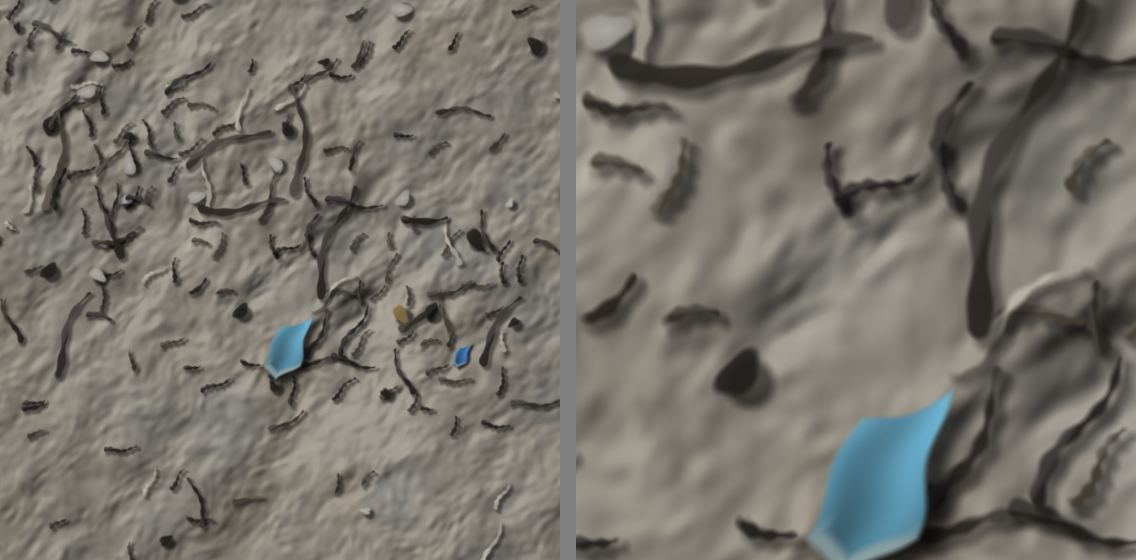
Left, the full canvas; right, a detail of the centre.
Reproduce this texture procedurally as a three.js fragment shader.

```glsl
// Trodden sandy ground strewn with twigs, pits, shell chips and two blue shards.
// Sand is an embossed height field of cellular mounds, lit from the upper left;
// debris is scattered on jittered grids, thickest along a diagonal band.
varying vec2 vUv;

float hash(vec2 p) {
  vec3 q = fract(p.xyx * 0.1031);
  q += dot(q, q.yzx + 33.33);
  return fract((q.x + q.y) * q.z);
}

vec2 hash2(vec2 p) {
  return vec2(hash(p + 17.0), hash(p + 59.0));
}

mat2 turn(float a) {
  return mat2(cos(a), -sin(a), sin(a), cos(a));
}

// Cellular noise: one smooth hump or dent per cell
float mounds(vec2 p) {
  float sum = 0.0;
  for (float y = -1.0; y <= 1.0; y++)
    for (float x = -1.0; x <= 1.0; x++) {
      vec2 id = floor(p) + vec2(x, y);
      vec2 d = p - id - hash2(id);
      float w = max(0.0, 1.0 - dot(d, d));
      sum += (2.0 * hash(id + 71.0) - 1.0) * w * w * w;
    }
  return sum;
}

// Sand relief, stretched along the rising diagonal
float relief(vec2 p) {
  p += 0.006 * sin(p.yx * vec2(41.0, 33.0) + 2.0 * sin(p * 19.0));
  vec2 q = turn(0.85) * p + 5.0;
  q.x *= 0.7;
  float h = 0.0, freq = 10.0;
  for (int i = 0; i < 4; i++) {
    h += mounds(q * freq) / freq;
    q = turn(0.25) * q + 3.7;
    freq *= 2.0;
  }
  return h;
}

// Debris density: a band from the upper left to right of centre
float clutter(vec2 p) {
  vec2 a = vec2(0.1, 0.85), b = vec2(0.68, 0.48) - a;
  vec2 d = p - a - b * clamp(dot(p - a, b) / dot(b, b), 0.0, 1.0);
  return 0.16 + 0.84 * exp(-22.0 * dot(d, d));
}

// Signed distance to a bent, ragged, tapering stick lying along x
float stick(vec2 d, float halfLength, float width, float seed) {
  d.y += 0.07 * sin(d.x * 5.0 + seed * 40.0);
  width *= 0.8 - 0.4 * d.x / halfLength + 0.25 * sin(d.x * 23.0 + seed * 70.0);
  return length(vec2(max(abs(d.x) - halfLength, 0.0), d.y)) - width;
}

void scatterTwigs(inout vec3 col, vec2 p, float n, float chance, float width) {
  float soft = 0.0025 * n;
  for (float y = -1.0; y <= 1.0; y++)
    for (float x = -1.0; x <= 1.0; x++) {
      vec2 id = floor(p * n) + vec2(x, y);
      vec2 centre = id + 0.2 + 0.6 * hash2(id + n);
      if (hash(id + 3.0 * n) > chance * clutter(centre / n)) continue;
      float seed = hash(id + 7.0 * n), shade = hash(id + 11.0 * n);
      mat2 spin = turn(0.8 + 2.4 * (hash(id + 5.0 * n) - 0.5));
      float reach = mix(0.2, 0.65, seed);
      vec2 d = p * n - centre;
      float body = stick(spin * d, reach, width, seed);
      float shadow = stick(spin * (d - n * vec2(0.005, -0.005)), reach, width, seed);
      col *= 1.0 - 0.4 * smoothstep(-soft, 2.5 * soft, -shadow + 1.5 * soft);
      vec3 bark = mix(vec3(0.12, 0.11, 0.10), vec3(0.33, 0.30, 0.25), shade * shade);
      if (shade > 0.88) bark = vec3(0.63, 0.61, 0.56);
      bark += 0.1 * smoothstep(0.0, width, (spin * d).y);
      col = mix(col, bark, 0.92 * smoothstep(-soft, soft, -body));
    }
}

// Lumpy round bits: dark pits, pale shell chips and ochre crumbs
void scatterBits(inout vec3 col, vec2 p, float n, float chance) {
  float soft = 0.003 * n;
  for (float y = -1.0; y <= 1.0; y++)
    for (float x = -1.0; x <= 1.0; x++) {
      vec2 id = floor(p * n) + vec2(x, y);
      vec2 centre = id + 0.2 + 0.6 * hash2(id + 2.0 * n);
      if (hash(id + 4.0 * n) > chance * clutter(centre / n)) continue;
      float kind = hash(id + 6.0 * n), size = mix(0.1, 0.24, hash(id + 8.0 * n));
      mat2 spin = turn(kind * 30.0);
      vec2 d = spin * (p * n - centre) * vec2(0.8, 1.3);
      float lump = 0.025 * sin(3.0 * atan(d.y, d.x + 0.0001) + kind * 50.0);
      vec2 s = p * n - centre - n * vec2(0.007, -0.006);
      col *= 1.0 - 0.55 * smoothstep(-2.0 * soft, soft, size - length(s));
      vec3 tint = vec3(0.13, 0.12, 0.11);
      if (kind > 0.6) tint = vec3(0.72, 0.71, 0.68) - 0.6 * length(d);
      if (kind > 0.88) tint = vec3(0.52, 0.42, 0.25);
      col = mix(col, tint, 0.9 * smoothstep(-soft, soft, size - lump - length(d)));
    }
}

// Five-sided plastic flake as an intersection of half planes
float flake(vec2 u) {
  float top = max(dot(u, vec2(-0.31, 0.95)) - 0.75, dot(u, vec2(-0.9, 0.44)) - 0.53);
  float base = max(dot(u, vec2(-0.74, -0.67)) - 0.93, dot(u, vec2(0.59, -0.81)) - 0.6);
  return max(max(top, base), dot(u, vec2(0.97, -0.22)) - 0.46);
}

void shard(inout vec3 col, vec2 p, float size, vec3 tint) {
  vec2 u = p / size + 0.06 * sin(p.yx / size * 5.0);
  float soft = 0.003 / size, d = flake(u);
  col *= 1.0 - 0.65 * smoothstep(-0.25, 0.1, -flake(u - vec2(0.18, -0.15)));
  tint *= 0.88 + 0.2 * u.y + 0.15 * sin(u.x * 6.0 - u.y * 3.0);
  float rim = smoothstep(-0.22, -0.08, d) * smoothstep(0.2, 0.6, -u.y);
  tint = mix(tint, vec3(0.62, 0.66, 0.64), 0.7 * rim);
  col = mix(col, tint, smoothstep(-soft, soft, -d));
}

void main() {
  vec2 p = vUv, e = vec2(0.002, -0.002);
  float light = (relief(p + e) - relief(p - e)) * (6.0 + 3.0 * clutter(p));
  light += 0.05 * mounds(p * 4.0 + 2.0) + 0.025 * mounds(p * 55.0);
  light = min(light, 0.06 + 0.4 * light);
  vec3 col = vec3(0.525, 0.505, 0.467) * (1.0 + 1.9 * light);
  col += vec3(0.012, 0.0, -0.012) * mounds(p * 9.0);
  scatterTwigs(col, p, 24.0, 0.4, 0.08);
  scatterBits(col, p, 15.0, 0.32);
  scatterTwigs(col, p, 13.0, 0.6, 0.05);
  scatterTwigs(col, p, 6.0, 0.75, 0.036);
  shard(col, p - vec2(0.515, 0.375), 0.055, vec3(0.36, 0.59, 0.69));
  shard(col, p - vec2(0.825, 0.363), 0.02, vec3(0.24, 0.45, 0.68));
  gl_FragColor = vec4(col, 1.0);
}
```
